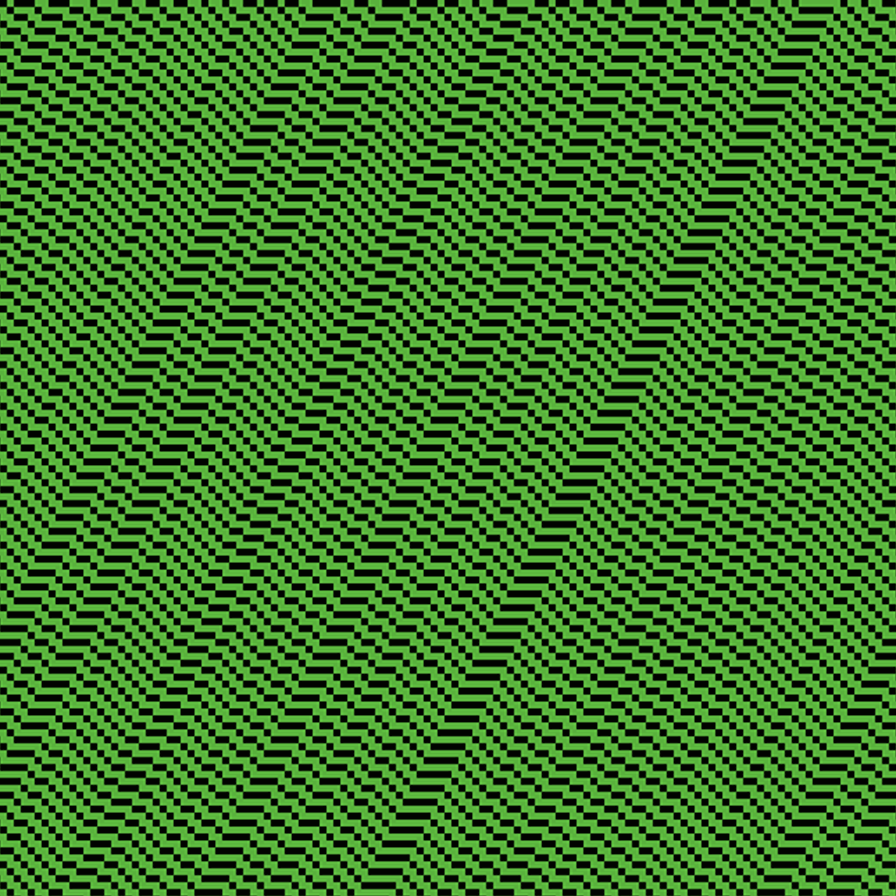
Reproduce this pattern procedurally as a WebGL 2 fragment shader.

```glsl
#version 300 es
precision highp float;
precision highp int;
// Green weave of black staircase runs, grown row by row by a cellular automaton.

#define CELLS 129            // cells across and down: a first row and 128 grown rows
#define RUN_COUNT 33.0       // base number of black runs in the first row
#define BAND_COUNT 3.0       // bands of short and long runs across the first row
#define BAND_SHIFT 0.25      // where the first tight band sits
#define BAND_STRENGTH 0.4    // how strongly the bands squeeze the runs
#define RUN_JITTER 0.5       // irregularity of the run lengths
#define EDGE_SOFTNESS 0.28   // width of a border blend, in cells
#define EDGE_GLOW 0.08       // brightening of the green beside black
#define SEED 7.3
#define GREEN vec3(0.348, 0.695, 0.235)
#define BLACK vec3(0.005, 0.01, 0.0)

uniform vec2 u_resolution;
out vec4 fragColor;

const float TAU = 6.28318;
const int ROW_BITS = 128;    // the row is a ring of 4 x 32 bits

float hash(float n) {
    return fract(sin(n * 12.9898 + SEED) * 43758.5);
}

// First row: frequency-modulated runs with jittered ends, one bit per cell.
uvec4 seedRow() {
    uvec4 row = uvec4(0u);
    for (int word = 0; word < 4; word++) {
        uint bits = 0u;
        for (int bit = 0; bit < 32; bit++) {
            float cell = float(word * 32 + bit);
            float x = cell / float(ROW_BITS);
            float phase = RUN_COUNT * x
                        + BAND_STRENGTH * sin(TAU * BAND_COUNT * (x - BAND_SHIFT));
            float wave = sin(TAU * phase) + 4.0 * RUN_JITTER * (hash(cell) - 0.5);
            if (wave > 0.0) bits |= 1u << uint(bit);
        }
        row[word] = bits;
    }
    return row;
}

// A cell turns black when it was green and its right was green or its left black.
uvec4 evolve(uvec4 row) {
    uvec4 left = (row << 1u) | (row.wxyz >> 31u);
    uvec4 right = (row >> 1u) | (row.yzwx << 31u);
    return ~row & (~right | left);
}

float cellValue(uvec4 row, int column) {
    int wrapped = (column + ROW_BITS) % ROW_BITS;
    return float((row[wrapped >> 5] >> uint(wrapped & 31)) & 1u);
}

// Soft step between two cell centres that slightly overshoots on both sides.
vec2 edgeBlend(vec2 between, vec2 width) {
    vec2 offset = between - 0.5;
    return clamp(offset / width + 0.5, 0.0, 1.0) + EDGE_GLOW * sin(TAU * offset);
}

void main() {
    // Grid position counted from the upper left, relative to cell centres.
    vec2 uv = gl_FragCoord.xy / u_resolution;
    vec2 grid = vec2(uv.x, 1.0 - uv.y) * float(CELLS) - 0.5;
    ivec2 cell = ivec2(floor(grid));

    // Keep the two rows around this point.
    uvec4 lower = seedRow();
    uvec4 upper = lower;
    for (int y = 0; y < CELLS; y++) {
        if (y > cell.y) break;
        upper = lower;
        lower = evolve(lower);
    }

    // Blend across cell borders, never over less than one pixel.
    vec2 width = max(float(CELLS) / u_resolution, vec2(EDGE_SOFTNESS));
    vec2 blend = edgeBlend(fract(grid), width);
    float above = mix(cellValue(upper, cell.x), cellValue(upper, cell.x + 1), blend.x);
    float below = mix(cellValue(lower, cell.x), cellValue(lower, cell.x + 1), blend.x);
    float ink = min(mix(above, below, blend.y), 1.0);

    fragColor = vec4(mix(GREEN, BLACK, ink), 1.0);
}
```
